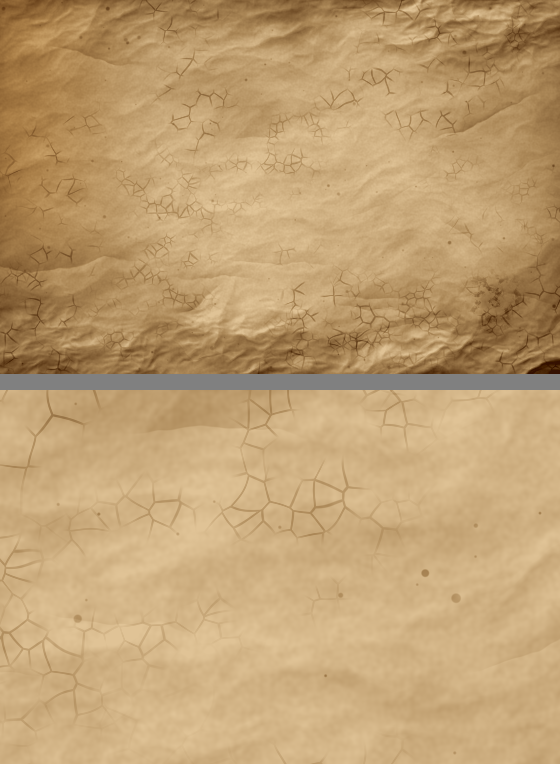
Top: the whole. Bottom: its middle third, enlarged.
This texture is drawn by a Shadertoy shader. Its source:

```glsl
const vec3 UMBER = vec3(0.38, 0.24, 0.10);
const vec3 TAN = vec3(0.67, 0.53, 0.34);
const vec3 CREAM = vec3(0.82, 0.70, 0.52);
const vec3 WARM_TINT = vec3(1.0, 0.92, 0.76);

float hash(vec2 p) {
    return fract(sin(dot(p, vec2(127.1, 311.7))) * 43758.5453);
}

vec2 hash2(vec2 p) {
    return vec2(hash(p), hash(p + 57.3));
}

mat2 rotation(float angle) {
    float c = cos(angle), s = sin(angle);
    return mat2(c, -s, s, c);
}

float slope(vec2 cell, vec2 local, vec2 corner) {
    return dot(hash2(cell + corner) * 2.0 - 1.0, local - corner);
}

// Gradient noise centred on zero
float noise(vec2 p) {
    vec2 i = floor(p), f = fract(p);
    vec2 u = f * f * f * (f * (f * 6.0 - 15.0) + 10.0);
    float low = mix(slope(i, f, vec2(0, 0)), slope(i, f, vec2(1, 0)), u.x);
    float high = mix(slope(i, f, vec2(0, 1)), slope(i, f, vec2(1, 1)), u.x);
    return mix(low, high, u.y);
}

float fbm(vec2 p) {
    float sum = 0.0, amp = 0.6;
    for (int i = 0; i < 5; i++) {
        sum += amp * noise(p);
        p = rotation(0.6) * p * 2.03 + 11.7;
        amp *= 0.5;
    }
    return sum;
}

// Height of crumpled paper: creases where the noise changes sign
float relief(vec2 p) {
    float height = 0.0, amp = 0.4;
    p = rotation(0.25) * p * vec2(1.9, 3.6);
    for (int i = 0; i < 5; i++) {
        height += amp * abs(noise(p));
        p = rotation(0.5) * p * 2.0 + 5.3;
        amp *= 0.44;
    }
    return height;
}

// Distance to the nearest border between random cells
float cellBorder(vec2 p) {
    vec2 base = floor(p), f = fract(p), nearest = vec2(8.0);
    for (int k = 0; k < 9; k++) {
        vec2 g = vec2(k % 3 - 1, k / 3 - 1);
        vec2 r = g + hash2(base + g) - f;
        if (dot(r, r) < dot(nearest, nearest)) nearest = r;
    }
    float border = 8.0;
    for (int k = 0; k < 25; k++) {
        vec2 g = vec2(k % 5 - 2, k / 5 - 2);
        vec2 r = g + hash2(base + g) - f;
        vec2 d = r - nearest;
        if (dot(d, d) > 0.0001) border = min(border, dot(0.5 * (nearest + r), normalize(d)));
    }
    return border;
}

// Thin broken cracks gathered in patches
float cracks(vec2 p, float scale, float seed, float pixel) {
    vec2 bent = p + 0.012 * vec2(noise(p * 22.0), noise(p * 22.0 + 9.0));
    float dist = cellBorder(bent * scale + seed) / scale;
    float patches = smoothstep(0.0, 0.25, noise(p * 3.2 + seed));
    float gaps = smoothstep(-0.05, 0.22, noise(p * 17.0 + seed));
    return patches * gaps * (1.0 - smoothstep(0.0004, 0.0006 + pixel, dist));
}

// Sharp fold from a to b: shadow on one side, thin light on the other
float fold(vec2 p, vec2 a, vec2 b, float width, float pixel) {
    vec2 d = b - a;
    float along = dot(p - a, d) / dot(d, d);
    float side = (d.x * (p.y - a.y) - d.y * (p.x - a.x)) / length(d);
    float taper = smoothstep(0.0, 0.35, along) * (1.0 - smoothstep(0.6, 1.0, along));
    return taper * exp(-abs(side) / width) * mix(-0.4, 1.0, smoothstep(-pixel, pixel, side));
}

float specks(vec2 p, float scale, float density, float pixel) {
    vec2 cell = floor(p * scale);
    vec2 centre = (cell + 0.2 + 0.6 * hash2(cell + 3.1)) / scale;
    float radius = mix(0.001, 0.005, pow(hash(cell + 8.7), 3.0));
    float present = step(1.0 - density, hash(cell + 21.0));
    return present * (1.0 - smoothstep(radius - pixel, radius + pixel, length(p - centre)));
}

float blob(vec2 p, vec2 centre, vec2 size) {
    vec2 d = (p - centre) / size;
    return exp(-dot(d, d));
}

vec3 paperColour(float tone) {
    vec3 dark = mix(UMBER, TAN, tone / 0.66);
    return tone < 0.66 ? dark : mix(TAN, CREAM, (tone - 0.66) / 0.34);
}

void mainImage(out vec4 fragColor, in vec2 fragCoord) {
    vec2 uv = fragCoord / iResolution.xy;
    vec2 p = fragCoord / iResolution.y;
    float pixel = 1.0 / iResolution.y;
    vec2 warped = p + 0.07 * vec2(fbm(p * 4.0), fbm(p * 4.0 + 31.0));

    // Aged edges and cloudy mottling
    vec2 inner = uv * 0.96 + 0.02;
    vec2 fade = 4.0 * inner * (1.0 - inner);
    float bottom = 1.0 - smoothstep(0.05, 0.4, uv.y);
    float tone = pow(fade.x * fade.y, 0.29) + 0.02 - 0.1 * bottom;
    tone += 0.38 * fbm(p * vec2(2.2, 3.6) + 4.0) + 0.12 * fbm(p * 15.0);

    // Crumpling, strongest along the bottom and at the upper right
    float rough = 1.0 - smoothstep(0.02, 0.24, uv.y + 0.2 * noise(p * 3.0));
    rough += blob(p, vec2(1.3, 0.97), vec2(0.28, 0.15));
    rough += 0.5 * smoothstep(0.78, 1.0, uv.y);
    float light = relief(warped + vec2(-0.004, 0.007)) - relief(warped);
    tone += light * mix(5.0, 24.0, min(rough, 1.0));

    // Long folds, mostly rising to the right
    for (int i = 0; i < 24; i++) {
        vec2 start = hash2(vec2(i, 7)) * vec2(1.5, 1.0);
        start.y = mix(start.y, smoothstep(0.0, 1.0, start.y), 0.8);
        float angle = mix(-0.4, 0.7, hash(vec2(i, 19)));
        float reach = mix(0.12, 0.35, hash(vec2(i, 29)));
        float strength = mix(0.06, 0.24, abs(start.y * 2.0 - 1.0));
        vec2 end = start + reach * vec2(cos(angle), sin(angle));
        tone -= strength * fold(warped, start, end, 0.018, pixel);
    }
    tone -= 0.28 * fold(warped, vec2(1.14, 0.62), vec2(1.48, 0.77), 0.02, pixel);
    tone -= 0.22 * fold(warped, vec2(-0.2, 0.28), vec2(0.45, 0.3), 0.035, pixel);

    // Stains, mildew, cracks and specks
    tone -= 0.16 * blob(warped, vec2(0.67, 0.69), vec2(0.09, 0.07));
    tone -= 0.2 * blob(warped, vec2(0.79, 0.92), vec2(0.045, 0.08));
    float mildew = blob(p, vec2(1.32, 0.2), vec2(0.07, 0.06));
    tone -= mildew * (0.15 + 0.6 * smoothstep(0.0, 0.25, fbm(p * 38.0)));
    tone -= 0.36 * cracks(p, 27.0, 2.0, pixel) + 0.26 * cracks(p, 46.0, 14.0, pixel);
    tone -= 0.4 * specks(p, 13.0, 0.16, pixel) + 0.25 * specks(p, 34.0, 0.07, pixel);

    // Fine grain
    tone += 0.07 * noise(p * 170.0) + 0.05 * noise(p * 85.0);

    vec3 colour = paperColour(clamp(tone, -0.4, 1.13));
    float warmth = (1.0 - smoothstep(0.0, 0.3, uv.x)) * smoothstep(0.1, 0.6, uv.y);
    colour *= mix(vec3(1.0), WARM_TINT, 0.75 * warmth);
    fragColor = vec4(clamp(colour, 0.0, 1.0), 1.0);
}
```
